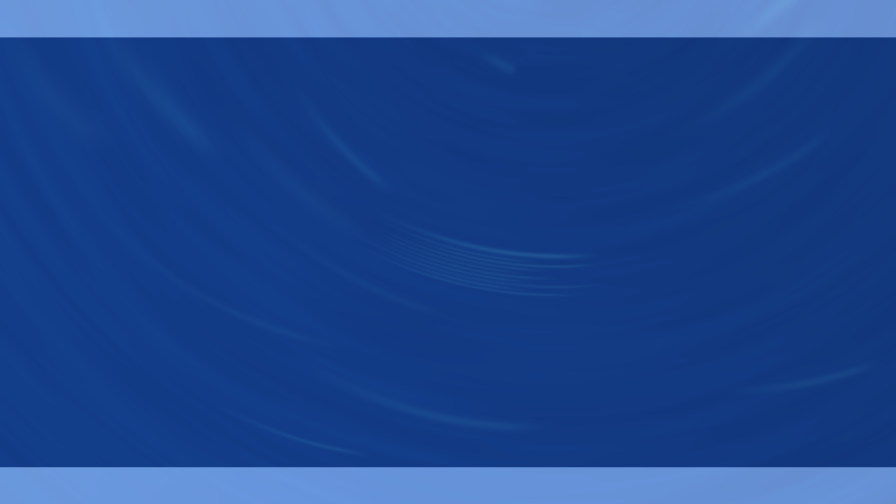
Write a WebGL 2 fragment shader that draws this background.

```glsl
#version 300 es
precision highp float;
// Deep blue field crossed by faint curved light trails, with a pale band
// along the top and bottom. Trails are sagging segments and circular arcs
// over polar noise; the canvas spans 7.68 by 4.32 units.
uniform vec2 u_resolution;
out vec4 fragColor;

float hash(vec2 p) {
  vec3 q = fract(vec3(p.xyx) * 0.1031);
  q += dot(q, q.yzx + 33.33);
  return fract((q.x + q.y) * q.z);
}

float noise(vec2 p) {
  vec2 i = floor(p), f = fract(p);
  f = f * f * (3.0 - 2.0 * f);
  return mix(mix(hash(i), hash(i + vec2(1, 0)), f.x),
             mix(hash(i + vec2(0, 1)), hash(i + vec2(1, 1)), f.x), f.y);
}

// Soft line from a to b that sags downward and brightens toward its middle
float trail(vec2 p, vec2 a, vec2 b, float width) {
  float len = length(b - a);
  vec2 dir = (b - a) / len;
  float t = dot(p - a, dir) / len;
  float sag = len * len / 7.0 * t * (1.0 - t);
  float off = dot(p - a, vec2(-dir.y, dir.x)) + sag;
  float ends = smoothstep(0.0, 0.65, t) * (1.0 - smoothstep(0.78, 1.0, t));
  return ends * exp(-off * off / (width * width));
}

// Bundle of thin concentric arcs, each with its own reach
float arcBundle(float radius, float angle) {
  float sum = 0.0;
  for (int i = 0; i < 9; i++) {
    float k = float(i), h = hash(vec2(k, 7.0));
    float first = -0.62 + 0.2 * h;
    float last = mix(0.14, -0.16, hash(vec2(k, 19.0)));
    float off = (radius - 3.36 - 0.035 * k) / 0.013;
    float reach = smoothstep(first, first + 0.25, angle)
                * (1.0 - smoothstep(last - 0.12, last, angle));
    sum += (0.25 + 0.35 * h) * reach * exp(-off * off);
  }
  return sum;
}

void main() {
  vec2 uv = gl_FragCoord.xy / u_resolution;
  vec2 p = uv * vec2(7.68, 4.32);
  vec2 d = p - vec2(4.78, 5.43);
  float radius = length(d), angle = atan(d.x, -d.y);

  // Field: brighter at the left, darker toward the upper right
  float shade = smoothstep(0.1, 1.0, uv.x * 0.75 + uv.y * 0.3);
  vec3 color = mix(vec3(0.071, 0.238, 0.535), vec3(0.069, 0.217, 0.490), shade);

  // Faint swirling grain
  float grain = 0.65 * noise(vec2(radius * 7.0, angle * 3.0 + 9.0))
              + 0.35 * noise(vec2(radius * 21.0, angle * 5.0 + 20.0));
  color += vec3(0.006, 0.022, 0.030) * (grain - 0.5);

  // Central bundle and its brightest trail
  float light = arcBundle(radius, angle);
  light += 0.8 * trail(p, vec2(3.1, 2.57), vec2(5.2, 2.14), 0.022);
  light += 0.35 * trail(p, vec2(2.45, 3.70), vec2(3.42, 2.63), 0.04);
  light += 0.2 * trail(p, vec2(2.30, 2.45), vec2(3.87, 1.61), 0.03);

  // Upper left sweeps
  light += 0.33 * trail(p, vec2(0.70, 4.50), vec2(1.95, 2.95), 0.09);
  light += 0.22 * trail(p, vec2(-0.10, 4.32), vec2(1.0, 3.0), 0.12);
  light += 0.18 * trail(p, vec2(1.90, 3.50), vec2(3.20, 2.25), 0.07);

  // Lower trails
  light += 0.23 * trail(p, vec2(0.75, 2.62), vec2(2.99, 1.34), 0.03);
  light += 0.42 * trail(p, vec2(2.45, 1.33), vec2(4.80, 0.67), 0.04);
  light += 0.45 * trail(p, vec2(1.80, 0.89), vec2(3.20, 0.42), 0.018);
  light += 0.4 * trail(p, vec2(6.05, 0.98), vec2(7.60, 1.24), 0.035);

  // Upper right sweeps and a small glint
  light += 0.22 * trail(p, vec2(5.40, 2.47), vec2(7.20, 3.25), 0.04);
  light += 0.22 * trail(p, vec2(5.60, 3.10), vec2(7.10, 4.20), 0.06);
  light += 0.4 * trail(p, vec2(6.20, 3.90), vec2(7.00, 4.60), 0.06);
  light += 0.4 * trail(p, vec2(4.08, 3.88), vec2(4.45, 3.70), 0.045);
  color += vec3(0.060, 0.120, 0.080) * light;

  // Pale translucent bands with smooth edges
  float edge = 0.8 / u_resolution.y;
  float band = smoothstep(0.4264 - edge, 0.4264 + edge, abs(uv.y - 0.4994));
  vec3 pale = color + vec3(0.327, 0.342, 0.330);
  pale += vec3(0.018, 0.014, 0.0) * (1.0 - smoothstep(0.0, 0.45, uv.x));
  fragColor = vec4(mix(color, pale, band), 1.0);
}
```
